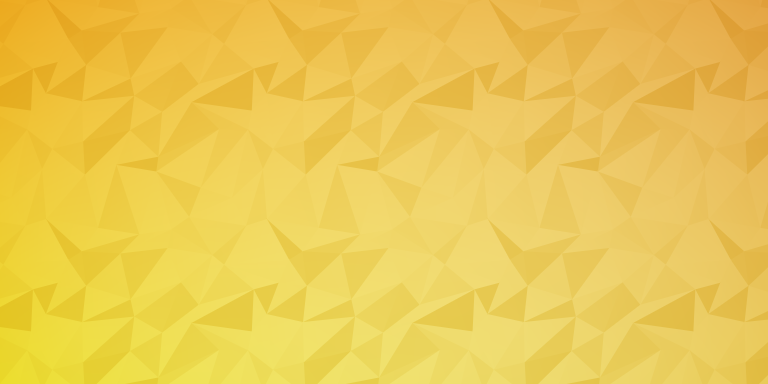
A WebGL 1 fragment shader for this background:

```glsl
precision highp float;
// Low-poly backdrop: a jittered grid split into flat triangles, repeated
// as a square tile, gently tinting a smooth warm gradient that runs from
// yellow at the bottom to orange at the top, palest near the middle.

uniform vec2 u_resolution;

const float TILE_SIZE = 0.575;      // tile side, in canvas heights
const float TILE_CELLS = 6.0;       // grid cells along a tile side
const float JITTER = 0.92;          // vertex scatter, below 1 keeps quads simple
const float DIAGONAL_BIAS = 1.4;    // preference for rising diagonals
const float LIGHT_TONE = 0.3;       // tone of the palest facets
const float DARK_RANGE = 1.2;       // tone drop towards the darkest facets
const float FACET_SLOPE = 0.16;     // tone change across one facet
const vec3 FACET_TINT = vec3(0.035, 0.075, 0.29);

// Gradient colours by column, bottom and top
const vec3 LEFT_LOW = vec3(0.915, 0.850, 0.160);
const vec3 LEFT_HIGH = vec3(0.920, 0.655, 0.115);
const vec3 MID_LOW = vec3(0.930, 0.865, 0.390);
const vec3 MID_HIGH = vec3(0.927, 0.730, 0.285);
const vec3 RIGHT_LOW = vec3(0.905, 0.780, 0.320);
const vec3 RIGHT_HIGH = vec3(0.885, 0.630, 0.240);
const vec3 GLOW = vec3(0.010, 0.025, 0.050);

vec2 hash2(vec2 p) {
  vec3 q = fract(p.xyx * vec3(0.1031, 0.1030, 0.0973));
  q += dot(q, q.yzx + 33.33);
  return fract((q.xx + q.yz) * q.zy);
}

// Wraps a cell index so that the mesh repeats
vec2 wrapCell(vec2 cell) {
  return floor(mod(cell + 0.5, TILE_CELLS));
}

vec2 meshVertex(vec2 cell) {
  return cell + 0.5 + JITTER * (hash2(wrapCell(cell) + 17.0) - 0.5);
}

float cross2(vec2 a, vec2 b) {
  return a.x * b.y - a.y * b.x;
}

float signedArea(vec2 a, vec2 b, vec2 c) {
  return cross2(b - a, c - a);
}

// Distance to the left of the line from a to b
float edgeDistance(vec2 p, vec2 a, vec2 b) {
  return cross2(normalize(b - a), p - a);
}

// Returns tone times coverage, and coverage, of one triangle
vec2 facet(vec2 p, vec2 a, vec2 b, vec2 c, vec2 seed, float pixel) {
  float inside = min(edgeDistance(p, a, b),
                 min(edgeDistance(p, b, c), edgeDistance(p, c, a)));
  float coverage = clamp(inside / pixel + 0.5, 0.0, 1.0);
  float shade = hash2(seed).x;
  vec2 slope = hash2(seed + 5.0) - 0.5;
  float tone = LIGHT_TONE - DARK_RANGE * shade * shade * shade;
  tone += FACET_SLOPE * dot(slope, p - (a + b + c) / 3.0);
  return vec2(tone, 1.0) * coverage;
}

// Blends the facets that can reach this point
float meshTone(vec2 p, float pixel) {
  vec2 sum = vec2(0.0);
  for (int j = 0; j < 2; j++) {
    for (int i = 0; i < 2; i++) {
      vec2 cell = floor(p) - vec2(float(i), float(j));
      vec2 a = meshVertex(cell);
      vec2 b = meshVertex(cell + vec2(1.0, 0.0));
      vec2 c = meshVertex(cell + vec2(1.0, 1.0));
      vec2 d = meshVertex(cell + vec2(0.0, 1.0));
      vec2 seed = wrapCell(cell) + 41.0;
      vec2 seedB = seed + vec2(30.0, 60.0);

      // Choose the diagonal that avoids folded or sliver triangles
      float rising = min(signedArea(a, b, c), signedArea(a, c, d));
      float falling = min(signedArea(a, b, d), signedArea(b, c, d));
      if (rising * DIAGONAL_BIAS > falling) {
        sum += facet(p, a, b, c, seed, pixel);
        sum += facet(p, a, c, d, seedB, pixel);
      } else {
        sum += facet(p, a, b, d, seed, pixel);
        sum += facet(p, b, c, d, seedB, pixel);
      }
    }
  }
  return sum.x / max(sum.y, 0.001);
}

// Quadratic blend of three columns, with a pale band at mid height
vec3 backdrop(vec2 uv) {
  float x = uv.x;
  vec3 left = mix(LEFT_LOW, LEFT_HIGH, uv.y);
  vec3 middle = mix(MID_LOW, MID_HIGH, uv.y);
  vec3 right = mix(RIGHT_LOW, RIGHT_HIGH, uv.y);
  vec3 color = left * (1.0 - x) * (1.0 - 2.0 * x)
             + middle * 4.0 * x * (1.0 - x)
             + right * x * (2.0 * x - 1.0);
  return color + GLOW * 4.0 * uv.y * (1.0 - uv.y);
}

void main() {
  float cellSize = TILE_SIZE / TILE_CELLS;
  vec2 p = gl_FragCoord.xy / (u_resolution.y * cellSize);
  float pixel = 1.0 / (u_resolution.y * cellSize);
  vec3 color = backdrop(gl_FragCoord.xy / u_resolution);
  color *= 1.0 + FACET_TINT * meshTone(p, pixel);
  gl_FragColor = vec4(clamp(color, 0.0, 1.0), 1.0);
}
```
